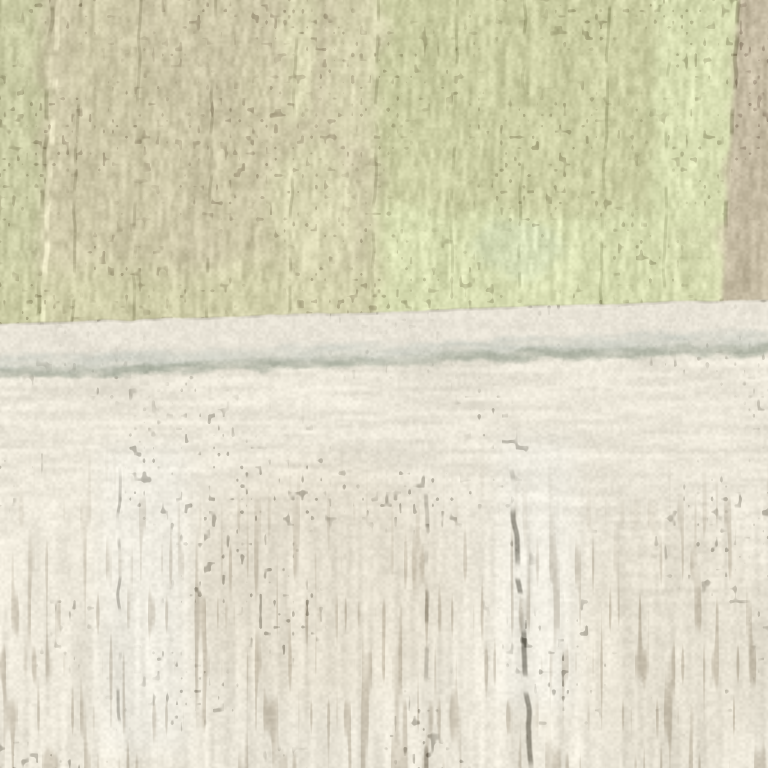
Write a Shadertoy shader that draws this texture.

```glsl
// Weathered farmland seen from above: a mottled green field over a pale ploughed one,
// parted by a grey-green ditch. Soft masks lay out the tints; stretched value noise
// supplies furrows, ragged outlines, specks and grain.

float hash(vec2 p) {
    vec3 q = fract(vec3(p.xyx) * 0.1031);
    q += dot(q, q.yzx + 33.33);
    return fract((q.x + q.y) * q.z);
}

float noise(vec2 p) {
    vec2 i = floor(p), f = fract(p);
    f = f * f * (3.0 - 2.0 * f);
    return mix(mix(hash(i), hash(i + vec2(1, 0)), f.x),
               mix(hash(i + vec2(0, 1)), hash(i + vec2(1, 1)), f.x), f.y);
}

float fbm(vec2 p) {
    float sum = 0.0, amp = 0.5;
    for (int i = 0; i < 4; i++) {
        sum += amp * noise(p);
        p = p * 2.03 + 17.7;
        amp *= 0.5;
    }
    return sum / 0.9375;
}

// Soft-edged interval, box and ellipse masks
float band(float v, float lo, float hi, float soft) {
    return smoothstep(lo - soft, lo + soft, v) * (1.0 - smoothstep(hi - soft, hi + soft, v));
}

float box(vec2 p, vec2 lo, vec2 hi, float soft) {
    return band(p.x, lo.x, hi.x, soft) * band(p.y, lo.y, hi.y, soft);
}

float blob(vec2 p, vec2 center, vec2 radius) {
    return 1.0 - smoothstep(0.7, 1.2, length((p - center) / radius));
}

// Thin broken vertical line
float furrow(vec2 p, float x, float width, float seed) {
    float wobble = 0.004 * (noise(vec2(p.y * 40.0, seed)) - 0.5);
    float gaps = smoothstep(0.3, 0.65, noise(vec2(seed, p.y * 55.0)));
    return gaps * (1.0 - smoothstep(0.3 * width, width, abs(p.x - x + wobble)));
}

vec3 greenField(vec2 p) {
    vec2 rag = p + 0.035 * (vec2(fbm(p * 22.0), fbm(p * 22.0 + 40.0)) - 0.5);
    float patchy = fbm(p * vec2(24, 9));
    vec3 col = mix(vec3(0.79, 0.76, 0.65), vec3(0.82, 0.80, 0.67), patchy);
    col = mix(col, vec3(0.78, 0.79, 0.63), 0.8 * (1.0 - smoothstep(0.04, 0.07, rag.x)));
    col = mix(col, vec3(0.80, 0.81, 0.64), 0.9 * band(rag.x, 0.49, 0.87, 0.025));
    col = mix(col, vec3(0.83, 0.83, 0.67), 0.6 * band(rag.y, 0.55, 0.65, 0.03));

    // Pale growth left of the middle
    float pale = blob(rag, vec2(0.41, 0.725), vec2(0.066, 0.09));
    pale = max(pale, box(rag, vec2(0.368, 0.84), vec2(0.408, 1.1), 0.012));
    pale = max(pale, 0.7 * box(rag, vec2(0.43, 0.81), vec2(0.495, 1.1), 0.014));
    pale = max(pale, 0.45 * box(rag, vec2(0.35, 0.57), vec2(0.49, 0.72), 0.02));
    col = mix(col, vec3(0.86, 0.85, 0.71), 0.85 * pale);

    // Bright L of grass
    float slant = rag.x - 0.045 * (rag.y - 0.8);
    float grass = box(vec2(slant, rag.y), vec2(0.848, 0.70), vec2(0.951, 1.1), 0.012);
    grass = max(grass, 0.9 * box(rag, vec2(0.50, 0.5), vec2(0.94, 0.725), 0.014));
    col = mix(col, mix(vec3(0.83, 0.85, 0.68), vec3(0.87, 0.89, 0.72), patchy), grass);
    col = mix(col, vec3(0.84, 0.87, 0.73), 0.7 * blob(rag, vec2(0.68, 0.675), vec2(0.06, 0.04)));

    // Brown strip at the right
    float side = 0.951 + 0.058 * (p.y - 0.8);
    col = mix(col, vec3(0.78, 0.74, 0.645), smoothstep(side - 0.006, side + 0.006, p.x));

    // Furrows and specks
    float lean = p.x - 0.025 * (p.y - 0.8);
    col += 0.07 * (noise(vec2(lean * 130.0, p.y * 9.0)) - 0.5);
    col += 0.10 * (noise(vec2(lean * 190.0, p.y * 75.0)) - 0.5);
    for (int i = 0; i < 9; i++) {
        float k = float(i);
        float x = 0.09 + 0.098 * k + 0.04 * (hash(vec2(k, 3)) - 0.5);
        col -= 0.10 * furrow(vec2(lean, p.y), x, 0.003, k);
    }
    col -= 0.16 * furrow(p, side, 0.004, 21.0);
    float leftEdge = 0.059 + 0.045 * (p.y - 0.8);
    col -= 0.13 * furrow(p, leftEdge, 0.004, 31.0);
    col += 0.10 * furrow(p, leftEdge + 0.007, 0.005, 35.0);
    float specks = smoothstep(0.76, 0.92, noise(p * vec2(170, 140)));
    return col - specks * vec3(0.13, 0.14, 0.13) * smoothstep(0.3, 0.6, fbm(p * 12.0 + 5.0));
}

vec3 paleField(vec2 p) {
    vec3 col = mix(vec3(0.895, 0.875, 0.82), vec3(0.945, 0.925, 0.87), fbm(p * vec2(16, 6)));
    float ploughed = 1.0 - smoothstep(0.22, 0.43, p.y + 0.12 * (fbm(p * 9.0) - 0.5));
    float cross = max(1.0 - ploughed, 0.7 * smoothstep(0.74, 0.82, p.x) * smoothstep(0.12, 0.25, p.y));
    col = mix(col, vec3(0.88, 0.85, 0.78), 0.5 * blob(p, vec2(0.42, 0.24), vec2(0.18, 0.17)));
    col = mix(col, vec3(0.89, 0.865, 0.80), 0.5 * blob(p, vec2(0.88, 0.16), vec2(0.14, 0.18)));
    float white = box(p, vec2(0.13, 0.02), vec2(0.245, 0.42), 0.025);
    white = max(white, box(p, vec2(0.65, 0.08), vec2(0.75, 0.43), 0.025));
    col = mix(col, vec3(0.945, 0.935, 0.895), 0.65 * white);

    // Vertical ploughing below, sideways strokes above
    float rows = noise(vec2(p.x * 145.0, p.y * 7.0));
    float cuts = smoothstep(0.66, 0.92, noise(vec2(p.x * 180.0 + 9.0, p.y * 15.0)));
    col += ploughed * (0.08 * (rows - 0.5) - cuts * vec3(0.12, 0.13, 0.14));
    col += cross * 0.07 * (noise(vec2(p.x * 13.0, p.y * 160.0)) - 0.5);
    float lower = 1.0 - smoothstep(0.34, 0.41, p.y);
    col -= 0.20 * lower * furrow(p, 0.155, 0.003, 51.0);
    col -= 0.32 * lower * furrow(p, 0.693 - 0.07 * p.y, 0.005, 55.0);
    col -= 0.14 * lower * furrow(p, 0.555, 0.004, 59.0);
    float flecks = smoothstep(0.77, 0.93, noise(p * vec2(165, 120) + 30.0));
    return col - 0.20 * flecks * smoothstep(0.45, 0.65, fbm(p * 11.0 + 8.0));
}

void mainImage(out vec4 fragColor, in vec2 fragCoord) {
    vec2 p = fragCoord / iResolution.xy;
    float h = p.y - 0.578 - 0.033 * p.x + 0.005 * (fbm(p * vec2(30, 8)) - 0.5);
    vec3 col = mix(paleField(p), greenField(p), smoothstep(-0.002, 0.002, h));

    // Path and ditch below the boundary
    col = mix(col, vec3(0.91, 0.89, 0.84), 0.75 * band(h, -0.045, -0.003, 0.003));
    float wave = h + 0.014 * (fbm(p * vec2(35, 70)) - 0.5);
    float strokes = noise(p * vec2(25, 150));
    col = mix(col, vec3(0.80, 0.81, 0.77), (0.4 + 0.5 * strokes) * band(wave, -0.064, -0.042, 0.006));
    col = mix(col, vec3(0.67, 0.69, 0.63), (0.4 + 0.6 * strokes) * band(wave, -0.071, -0.058, 0.005));
    col -= 0.13 * band(h, -0.003, 0.001, 0.0015) * noise(vec2(p.x * 60.0, 4.0));

    col += 0.055 * (noise(p * 256.0) - 0.5) + 0.03 * (noise(p * 110.0) - 0.5);
    fragColor = vec4(clamp(col, 0.0, 1.0), 1.0);
}
```
